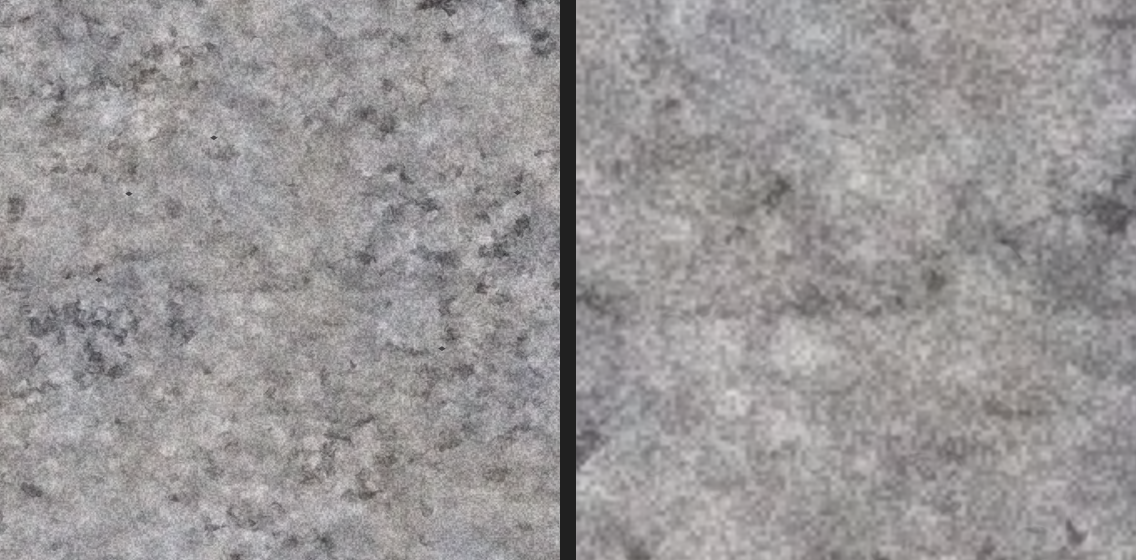
Left, the full canvas; right, a detail of the centre.
This texture is drawn by a Shadertoy shader. Its source:

```glsl
// Weathered grey stone: soft mottling, pale rounded lumps with faint shadows,
// ragged dark pits and fine grain, summed as brightness offsets around a mid
// grey, then tinted slightly between warm, violet and green.

const vec3 STONE_GREY = vec3(0.614, 0.604, 0.610);
const vec3 WARM_TINT = vec3(0.010, 0.002, -0.013);
const vec3 GREEN_TINT = vec3(-0.006, 0.006, -0.001);
const vec3 FLECK_COLOR = vec3(0.20, 0.19, 0.20);

float hash21(vec2 p) {
    vec3 q = fract(p.xyx * 0.1031);
    q += dot(q, q.yzx + 33.33);
    return fract((q.x + q.y) * q.z);
}

vec2 hash22(vec2 p) {
    return vec2(hash21(p + 17.0), hash21(p + 91.0));
}

// Value noise from -1 to 1
float noise(vec2 p) {
    vec2 cell = floor(p);
    vec2 f = fract(p);
    f = f * f * (3.0 - 2.0 * f);
    float low = mix(hash21(cell), hash21(cell + vec2(1, 0)), f.x);
    float high = mix(hash21(cell + vec2(0, 1)), hash21(cell + vec2(1, 1)), f.x);
    return 2.0 * mix(low, high, f.y) - 1.0;
}

// Octaves are turned against each other to hide the grid
float fbm(vec2 p, float gain) {
    mat2 turn = mat2(0.8, 0.6, -0.6, 0.8);
    float sum = 0.0, amplitude = 1.0;
    for (int i = 0; i < 4; i++) {
        sum += amplitude * noise(p);
        p = turn * p * 2.1 + 19.7;
        amplitude *= gain;
    }
    return sum;
}

// Soft round lumps of varied size and strength; share is the filled part of cells
float lumps(vec2 p, float share) {
    vec2 cell = floor(p);
    float cover = 0.0;
    for (int y = -1; y <= 1; y++) {
        for (int x = -1; x <= 1; x++) {
            vec2 id = cell + vec2(x, y);
            float present = step(hash21(id + 5.0), share);
            float radius = mix(0.3, 0.62, hash21(id + 43.0));
            float strength = mix(0.45, 1.0, hash21(id + 71.0));
            vec2 offset = (p - id - hash22(id)) * vec2(0.9, 1.1);
            float body = 1.0 - smoothstep(0.35 * radius, radius, length(offset));
            cover = max(cover, present * strength * body);
        }
    }
    return cover;
}

// Rare small dark diamonds, kept inside their cells
float flecks(vec2 p, float share, float size) {
    vec2 id = floor(p);
    vec2 offset = abs(fract(p) - mix(vec2(0.2), vec2(0.8), hash22(id)));
    float reach = offset.x + 1.5 * offset.y;
    return step(hash21(id + 7.0), share) * (1.0 - smoothstep(0.5 * size, size, reach));
}

void mainImage(out vec4 fragColor, in vec2 fragCoord) {
    vec2 uv = fragCoord / iResolution.y;
    vec2 ragged = uv + 0.005 * vec2(noise(uv * 95.0), noise(uv * 95.0 + 40.0));

    // Broad zones shift brightness and the strength of the relief
    float zone = noise(uv * 4.5 + 3.0) + 0.5 * noise(uv * 10.0 + 8.0);
    float relief = 1.0 + 0.35 * noise(uv * 5.0 + 60.0);

    // Mottling, lumps lit from above, and pits
    float mottle = fbm(ragged * 26.0, 0.65);
    float light = lumps(ragged * 30.0, 0.38);
    float shadow = lumps((ragged + vec2(-0.004, 0.014)) * 30.0, 0.38);
    float pitField = fbm(ragged * vec2(29.0, 33.0) + 120.0, 0.6);
    float pits = smoothstep(0.3, 1.15, pitField - 0.2 * zone) * (1.0 - 0.7 * light);

    // Fine grain at two sizes
    float grain = 0.045 * noise(uv * 185.0 + 11.0) + 0.085 * noise(uv * 335.0 + 29.0);

    float tone = 0.026 * zone + grain;
    tone += relief * (0.080 * mottle + 0.095 * light - 0.045 * shadow - 0.165 * pits);

    // Gentle colour drift
    vec3 color = STONE_GREY + tone;
    color += WARM_TINT * fbm(uv * 7.0 + 200.0, 0.6);
    color += GREEN_TINT * noise(uv * 38.0 + 77.0);
    color = mix(color, FLECK_COLOR, 0.85 * flecks(uv * 7.0, 0.06, 0.06));

    fragColor = vec4(clamp(color, 0.0, 1.0), 1.0);
}
```
